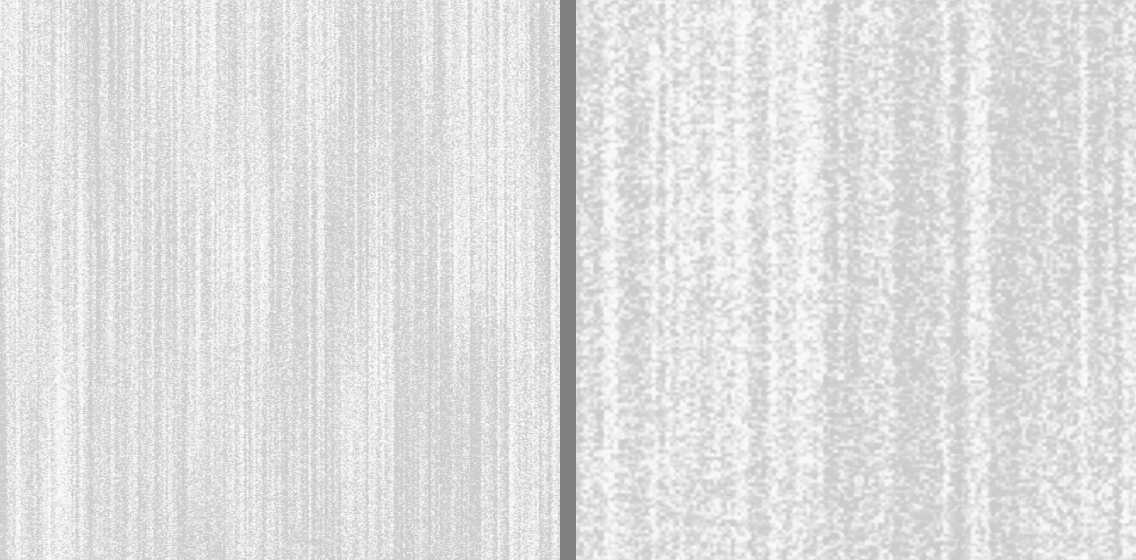
Left: the whole. Right: its middle third, enlarged.
This texture is drawn by a Shadertoy shader. Its source:

```glsl
const vec3 SHADE = vec3(0.80);
const vec3 LIGHT = vec3(0.975);

// Integer hash of a lattice cell, from 0 to 1
float hash(vec2 cell, uint seed) {
    uvec2 q = uvec2(ivec2(cell)) * uvec2(1597u, 3571u);
    uint h = (q.x ^ (q.y + seed * 7919u)) * 747796405u + 289133u;
    h = ((h >> ((h >> 28u) + 4u)) ^ h) * 277803737u;
    h = (h >> 22u) ^ h;
    return float(h & 65535u) / 65535.0;
}

// Smooth value noise centred on zero
float noise(vec2 p, uint seed) {
    vec2 cell = floor(p);
    vec2 f = fract(p);
    f = f * f * (3.0 - 2.0 * f);
    float low = mix(hash(cell, seed), hash(cell + vec2(1, 0), seed), f.x);
    float high = mix(hash(cell + vec2(0, 1), seed), hash(cell + vec2(1, 1), seed), f.x);
    return mix(low, high, f.y) - 0.5;
}

// Long vertical fibres, strongest at the finest scale
float streaks(vec2 uv) {
    float tone = 0.0;
    vec2 frequency = vec2(48.0, 0.9);
    float weight = 0.19;
    for (uint i = 0u; i < 3u; i++) {
        tone += weight * noise(uv * frequency + 17.3 * float(i), 10u + i);
        frequency *= vec2(2.25, 1.7);
        weight *= 1.7;
    }
    return tone;
}

// Faint broad bands whose ends are broken up column by column
float patches(vec2 uv) {
    float raggedness = 0.12 * noise(vec2(uv.x * 130.0, 0.5), 21u);
    vec2 p = vec2(uv.x, uv.y + raggedness);
    float bands = 0.20 * noise(p * vec2(13.0, 0.9), 22u);
    return bands + 0.22 * noise(p * vec2(9.0, 3.5) + 5.0, 23u);
}

// Fine speckle, slightly wider than tall
float grain(vec2 uv) {
    return 0.62 * noise(uv * vec2(330.0, 460.0), 31u)
         + 0.55 * noise(uv * vec2(490.0, 505.0), 32u);
}

void mainImage(out vec4 fragColor, in vec2 fragCoord) {
    vec2 uv = fragCoord / iResolution.y;

    // Fibre edges waver slightly with height
    float waver = 0.001 * noise(uv * vec2(60.0, 130.0), 41u);
    vec2 fibre = uv + vec2(waver, 0.0);

    float tone = streaks(fibre) + patches(fibre) + grain(uv) - 0.04;
    float coverage = smoothstep(-0.52, 0.52, tone);
    fragColor = vec4(mix(SHADE, LIGHT, coverage), 1.0);
}
```
